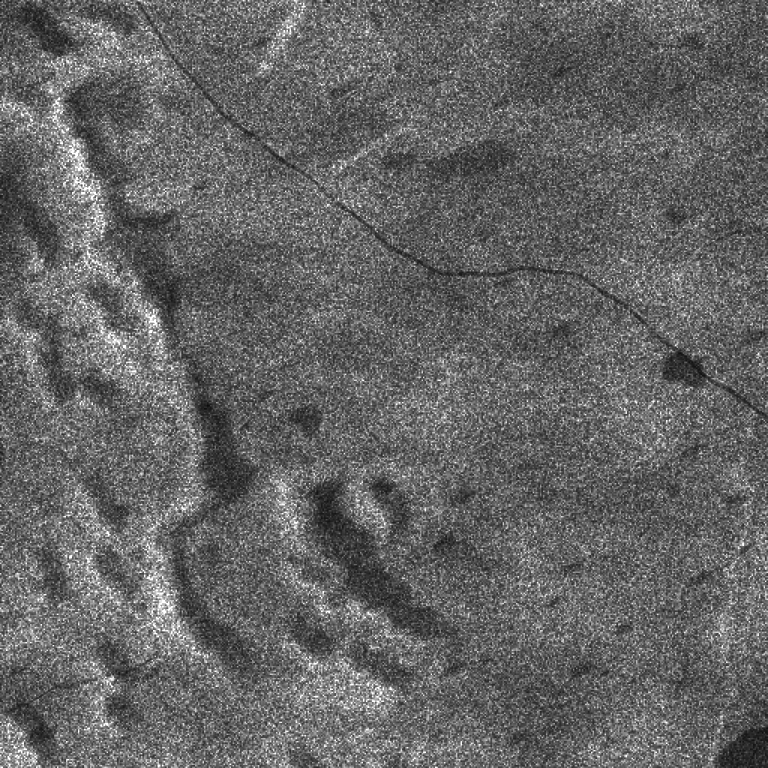
This texture is drawn by a WebGL 1 fragment shader. Its source:

```glsl
precision highp float;
// Grey radar view of terrain: fine speckle over lit ridges, shadows, ponds and a winding river.

uniform vec2 u_resolution;

#define BASE_TONE 0.378
#define GRAINS 512.0
#define SPECKLE 0.37
#define CLOUDING 0.10
#define LIT 0.48
#define SHADE 0.52
#define POND_DEPTH 0.75
#define RIVER_DEPTH 0.55
#define RIVER_WIDTH 0.0024
#define PI 3.14159265

vec3 hash3(vec2 cell) {
  vec3 q = fract(vec3(cell.xyx) * vec3(0.1031, 0.1030, 0.0973));
  q += dot(q, q.yxz + 33.33);
  return fract((q.xxy + q.yzz) * q.zyx);
}

// Roughly normal random value with unit spread
float bell(vec2 cell) {
  vec3 h = hash3(cell);
  return 2.0 * (h.x + h.y + h.z - 1.5);
}

float grain(vec2 p) {
  vec2 i = floor(p), f = fract(p);
  f = f * f * (3.0 - 2.0 * f);
  return mix(mix(bell(i), bell(i + vec2(1, 0)), f.x),
             mix(bell(i + vec2(0, 1)), bell(i + vec2(1, 1)), f.x), f.y);
}

// Layered sines that make outlines ragged
vec2 ragged(vec2 p) {
  vec2 w = vec2(0.0);
  float size = 0.006, freq = 31.0;
  for (int i = 0; i < 4; i++) {
    w += size * sin(freq * p.yx + 2.3 * p * freq * 0.4 + vec2(1.0, 4.0) * float(i));
    size *= 0.6;
    freq *= 1.9;
  }
  return p + w;
}

float band(float x, float lo, float hi, float soft) {
  return smoothstep(lo - soft, lo + soft, x) * (1.0 - smoothstep(hi - soft, hi + soft, x));
}

// Bright crest at d = 0, broad lit slope on its left, shadow on its right
float relief(float d, float w, float shadowWidth) {
  float crest = exp(-abs(d) / w * (d < 0.0 ? 0.7 : 2.0));
  return LIT * crest - SHADE * band(d, w, shadowWidth, 0.7 * w);
}

float spot(vec2 p, vec2 centre, vec2 radius, float soft) {
  return 1.0 - smoothstep(1.0 - soft, 1.0 + soft, length((p - centre) / radius));
}

float segment(vec2 p, vec2 a, vec2 b, float w) {
  vec2 ab = b - a;
  float t = clamp(dot(p - a, ab) / dot(ab, ab), 0.0, 1.0);
  return 1.0 - smoothstep(0.4 * w, 1.6 * w, length(p - a - t * ab));
}

float riverY(float x) {
  float t = (x - 0.176) / 0.8;
  return 0.527 * t + 0.066 * sin(PI * t) + 0.052 * sin(2.0 * PI * t)
       - 0.010 * sin(3.0 * PI * t) + 0.0144 * sin(5.0 * PI * t) + 0.002 * sin(90.0 * x);
}

float river(vec2 p) {
  float slope = (riverY(p.x + 0.002) - riverY(p.x - 0.002)) / 0.004;
  float d = abs(p.y - riverY(p.x)) / sqrt(1.0 + slope * slope);
  return 1.0 - smoothstep(0.4 * RIVER_WIDTH, 1.6 * RIVER_WIDTH, d);
}

// Scattered cells: x = small slanted ridges, y = small dark pools
vec2 scatter(vec2 p, float cells) {
  vec2 sum = vec2(0.0), g = p * cells;
  for (int j = -1; j <= 1; j++) {
    for (int i = -1; i <= 1; i++) {
      vec2 id = floor(g) + vec2(i, j);
      vec3 h = hash3(id + 17.0);
      vec2 d = g - id - 0.2 - 0.6 * h.xy;
      float a = 0.65 + 0.9 * (h.z - 0.5);
      vec2 q = vec2(cos(a) * d.x - sin(a) * d.y, sin(a) * d.x + cos(a) * d.y);
      sum.x += relief(q.x, 0.11, 0.42) * band(q.y, -0.4, 0.4, 0.14) * step(h.x, 0.65);
      vec2 radius = mix(vec2(0.07, 0.05), vec2(0.22, 0.11), h.x);
      sum.y += spot(d.x * vec2(1.0, 0.3) + vec2(0.0, d.y), vec2(0.0), radius, 0.5) * step(h.z, 0.38);
    }
  }
  return sum;
}

void main() {
  vec2 p = gl_FragCoord.xy / u_resolution;
  p.y = 1.0 - p.y; // measured from the top
  vec2 r = ragged(p);

  // Soft large-scale tone
  float tone = CLOUDING * (grain(r * vec2(7.0, 11.0)) + 0.7 * grain(r * vec2(19.0, 34.0) + 9.0)
             + 0.5 * grain(r * vec2(50.0, 85.0)));

  // Two long ridges
  float crestA = 0.09 + 0.24 * (r.y - 0.18) + 0.065 * smoothstep(0.18, 0.52, r.y)
               - 0.08 * smoothstep(0.64, 0.71, r.y) + 0.035 * smoothstep(0.78, 0.88, r.y);
  float broad = 0.045 + 0.02 * sin(24.0 * r.y);
  tone += relief(r.x - crestA, 0.017, broad) * band(r.y, 0.12, 0.88, 0.03);
  float bend = r.y - 0.62;
  tone += relief((r.x - 0.37 - 3.4 * bend * bend) * 0.85, 0.015, 0.07) * band(r.y, 0.62, 0.83, 0.02);

  // Rough country to the left and below, pools elsewhere
  float rough = max(1.0 - smoothstep(0.14, 0.28, r.x),
                    smoothstep(0.58, 0.66, r.y) * band(r.x, 0.36, 0.57, 0.05));
  tone += 0.8 * rough * scatter(r, 11.0).x + 0.08 * rough;
  tone -= 0.42 * min(scatter(r + 3.0, 13.0).y, 1.0);

  // Ponds and dark ground
  float pond = spot(r, vec2(0.892, 0.478), vec2(0.021), 0.2);
  pond = max(pond, 0.7 * spot(r, vec2(0.397, 0.55), vec2(0.017), 0.3));
  pond = max(pond, spot(r, vec2(1.0), vec2(0.06, 0.045), 0.15));
  pond = max(pond, 0.6 * spot(r, vec2(0.61, 0.21), vec2(0.055, 0.022), 0.5));
  pond = max(pond, 0.7 * spot(r, vec2(0.0, 0.27), vec2(0.045, 0.1), 0.6));
  pond = max(pond, 0.55 * spot(r, vec2(0.14, 0.13), vec2(0.045, 0.035), 0.5));
  pond = max(pond, 0.5 * spot(r, vec2(0.03, 0.05), vec2(0.05, 0.04), 0.6));
  tone -= POND_DEPTH * pond;

  // River, tracks and pale streaks
  float track = max(segment(r, vec2(0.0, 0.93), vec2(0.2, 0.85), 0.002),
                    segment(r, vec2(0.92, 0.32), vec2(1.0, 0.30), 0.002));
  tone -= RIVER_DEPTH * max(river(p), 0.7 * track);
  tone += 0.28 * segment(r, vec2(0.44, 0.22), vec2(0.54, 0.17), 0.006);
  tone += 0.22 * segment(r, vec2(0.98, 0.54), vec2(0.93, 1.0), 0.005);
  tone += 0.35 * segment(r, vec2(0.34, 0.09), vec2(0.385, 0.01), 0.010);

  // Multiplicative speckle
  float grey = BASE_TONE * exp(tone + SPECKLE * grain(p * GRAINS - 0.5));
  gl_FragColor = vec4(vec3(clamp(grey, 0.0, 1.0)), 1.0);
}
```
